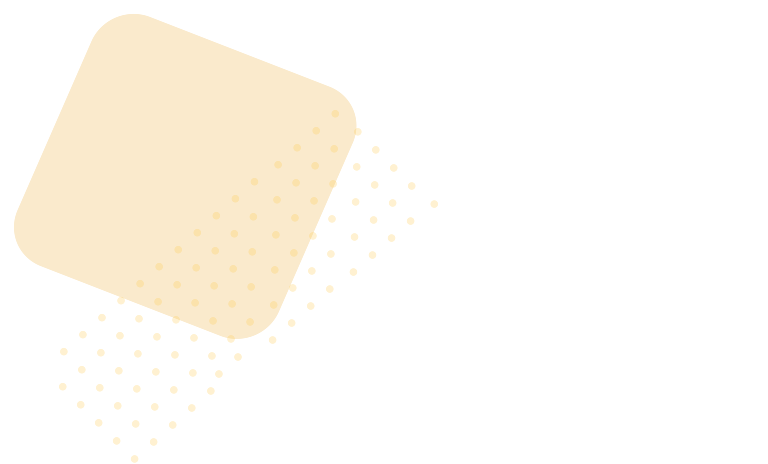
Give the GLSL for this background, as a Shadertoy shader.

```glsl
// Draws a tilted, rounded cream tile on white with a slanted band of translucent amber dots.

const float GRID_HEIGHT = 465.0;  // layout units per canvas height
const vec3 WHITE = vec3(1.0);
const vec3 CREAM = vec3(0.98, 0.918, 0.80);
const vec3 AMBER = vec3(1.0, 0.785, 0.275);
const float DOT_OPACITY = 0.25;

const int ROWS = 6;
const int DOTS_PER_ROW = 16;

// Rounded, slightly skewed box; each side pair is given by its unit normal.
float skewedBox(vec2 p, vec2 normalA, vec2 normalB, vec2 halfSize, float radius) {
    vec2 q = abs(vec2(dot(p, normalA), dot(p, normalB))) - halfSize + radius;
    return length(max(q, 0.0)) + min(max(q.x, q.y), 0.0) - radius;
}

// Coverage of a shape, softened over one pixel.
float coverage(float dist, float pixel) {
    return 1.0 - smoothstep(-0.5 * pixel, 0.5 * pixel, dist);
}

// Centre of a dot: a sheared lattice with a small sideways jog every four steps.
vec2 dotCentre(float along, float row) {
    vec2 centre = vec2(336.0, 114.0) + along * vec2(-19.1, 17.03) + row * vec2(18.0, 18.1);
    centre.x -= 4.6 * min(floor((along - row) / 4.0), 1.0);
    // Two neighbours on the last row sit further left.
    bool nudged = row > 4.5 && abs(along - 9.5) < 1.0;
    centre.x -= nudged ? 11.0 : 0.0;
    return centre;
}

// Distance to the nearest dot of the band.
float dotBand(vec2 p, float radius) {
    float nearest = 1e5;
    for (int row = 0; row < ROWS; row++) {
        int count = row == 0 ? DOTS_PER_ROW - 1 : DOTS_PER_ROW;
        for (int i = 0; i < count; i++) {
            nearest = min(nearest, distance(p, dotCentre(float(i), float(row))));
        }
    }
    return nearest - radius;
}

void mainImage(out vec4 fragColor, in vec2 fragCoord) {
    // Layout space with y pointing down from the top edge
    float pixel = GRID_HEIGHT / iResolution.y;
    vec2 p = vec2(fragCoord.x, iResolution.y - fragCoord.y) * pixel;

    // Tile
    float tile = skewedBox(p - vec2(185.6, 176.8), vec2(0.916, 0.401),
                           vec2(-0.362, 0.932), vec2(140.4, 136.2), 44.0);
    vec3 color = mix(WHITE, CREAM, coverage(tile, pixel));

    // Dots
    float dots = dotBand(p, 3.8);
    color = mix(color, AMBER, DOT_OPACITY * coverage(dots, pixel));

    fragColor = vec4(color, 1.0);
}
```
